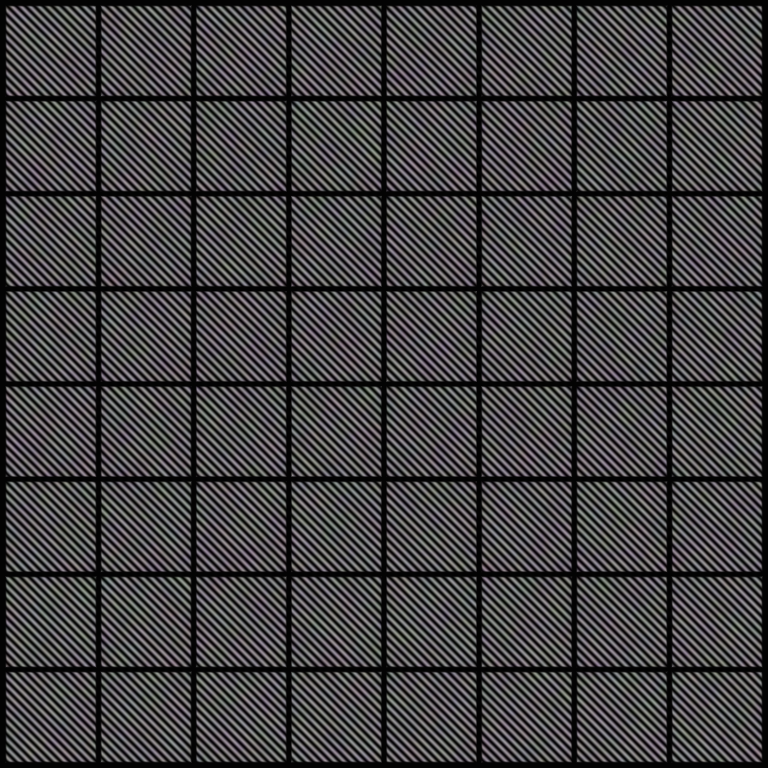
Reproduce this pattern procedurally as a Shadertoy shader.

```glsl
// Eight by eight dark tiles of fine diagonal grey stripes, parted by black grid lines.

const float TILES        = 8.0;      // tiles across and down
const float TILE_PITCH   = 0.1239;   // tile spacing, in canvas widths
const float LINE_WIDTH   = 0.0072;   // grid line thickness
const float LINE_SOFT    = 0.0016;   // blur on the grid line edges
const float STRIPES      = 85.3333;  // stripes across the canvas, along either axis
const float STRIPE_PHASE = 0.03;     // stripe offset, in stripe periods
const float TINT_AMOUNT  = 0.020;    // strength of the colour blotches
const float SHADE_AMOUNT = 0.06;     // strength of the brightness blotches

const vec3 GRID_COLOR    = vec3(0.012, 0.010, 0.011);
const vec3 STRIPE_DARK   = vec3(0.015, 0.010, 0.012);
const vec3 STRIPE_LIGHT  = vec3(0.580, 0.570, 0.580);
const vec3 GREEN_MAGENTA = vec3(-0.8, 1.0, -0.7);
const vec3 YELLOW_BLUE   = vec3(0.5, 0.4, -1.0);

const float PI = 3.1415927;

float hash(vec2 p) {
    return fract(sin(dot(p, vec2(127.1, 311.7))) * 4375.85);
}

// Smooth irregular blotches from layered, warped sines, about -1 to 1
float blotches(vec2 p) {
    float sum = 0.0;
    float gain = 0.55;
    for (int i = 0; i < 4; i++) {
        sum += gain * sin(p.x + 1.3 * sin(p.y * 0.7)) * sin(p.y + 1.1 * sin(p.x * 0.8));
        p = mat2(0.8, 0.6, -0.6, 0.8) * p * 1.9 + 2.7;
        gain *= 0.7;
    }
    return sum;
}

// Share of a wave's contrast left after averaging over one pixel
float pixelContrast(float cycles) {
    float x = PI * max(cycles, 0.001);
    return x < PI ? sin(x) / x : 0.0;
}

// Soft bands falling to the right, averaged over the pixel in both axes
float stripes(vec2 p, vec2 pixel) {
    float wave = cos(2.0 * PI * (STRIPES * (p.x + p.y) + STRIPE_PHASE));
    float contrast = pixelContrast(STRIPES * pixel.x) * pixelContrast(STRIPES * pixel.y);
    return 0.5 + 0.5 * contrast * wave;
}

void mainImage(out vec4 fragColor, in vec2 fragCoord) {
    vec2 uv = fragCoord / iResolution.xy;
    vec2 pixel = 1.0 / iResolution.xy;

    // Tile coordinates, centred on the canvas
    vec2 grid = (uv - 0.5) / TILE_PITCH;
    vec2 tile = floor(grid);
    vec2 local = fract(grid);

    // Stripes run unbroken under the grid, with slightly uneven brightness
    float band = stripes(uv, pixel);
    float shade = 1.0 + SHADE_AMOUNT * blotches(grid * 9.0 + 4.0);
    vec3 color = mix(STRIPE_DARK, STRIPE_LIGHT, band) * shade;

    // Colour blotches: greener near the top of each tile, more magenta below
    float lean = 0.35 * (local.y - 0.5) + 0.3 * (hash(tile) - 0.5);
    float green = blotches(grid * 7.0) + lean;
    float yellow = blotches(grid.yx * 11.0 + 8.0);
    color += TINT_AMOUNT * (green * GREEN_MAGENTA + yellow * YELLOW_BLUE) * (0.6 + 0.6 * band);

    // Grid lines and the black rim outside the outer ones
    vec2 edge = min(local, 1.0 - local) * TILE_PITCH;
    float inside = min(edge.x, edge.y) - 0.5 * LINE_WIDTH;
    vec2 rim = (0.5 * TILES - abs(grid)) * TILE_PITCH;
    inside = min(inside, min(rim.x, rim.y));
    float soft = max(LINE_SOFT, 0.75 * max(pixel.x, pixel.y));
    color = mix(GRID_COLOR, color, smoothstep(-soft, soft, inside));

    fragColor = vec4(clamp(color, 0.0, 1.0), 1.0);
}
```
